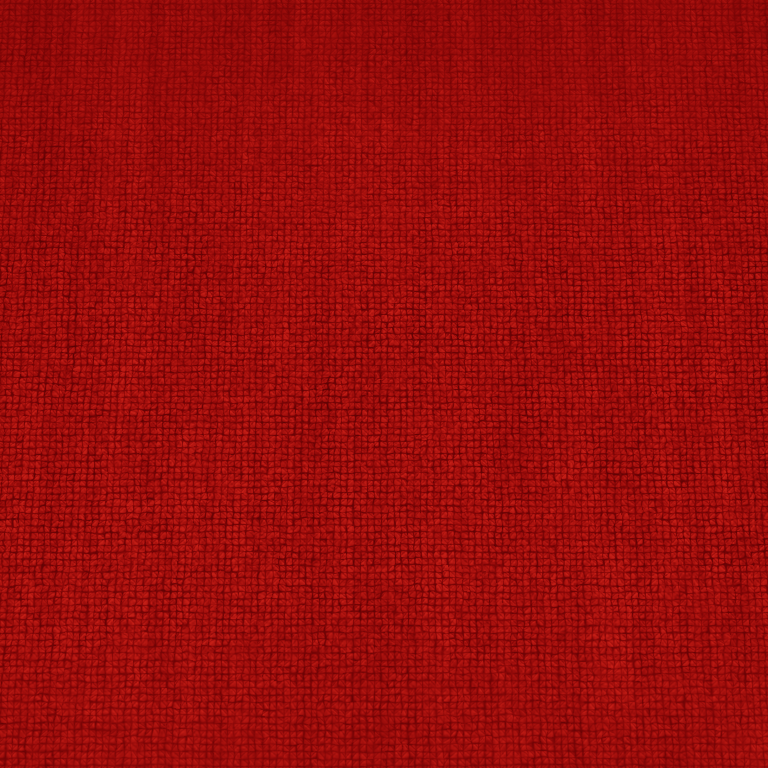
Reproduce this texture procedurally as a WebGL 1 fragment shader.

```glsl
precision highp float;
uniform vec2 u_resolution;

float hash(vec2 p) {
  return fract(sin(dot(p, vec2(127.1, 311.7))) * 43758.5453);
}

float noise(vec2 p) {
  vec2 i = floor(p);
  vec2 f = fract(p);
  f = f * f * (3.0 - 2.0 * f);
  return mix(mix(hash(i), hash(i + vec2(1.0, 0.0)), f.x),
             mix(hash(i + vec2(0.0, 1.0)), hash(i + vec2(1.0, 1.0)), f.x), f.y);
}

// Plump knot with uneven gaps, crossed by a slanted fibre
float stitch(vec2 cell, vec2 q, float soft) {
  vec2 shift = vec2(hash(cell + 3.1), hash(cell + 8.7)) - 0.5;
  vec2 a = abs(q - 0.16 * shift) + 0.0001;
  float d = pow(dot(a * a, a), 1.0 / 3.0) - 0.44 - 0.08 * shift.x;
  float body = 1.0 - smoothstep(-0.10 - soft, 0.10 + soft, d);
  float side = hash(cell + 5.3) < 0.5 ? -1.0 : 1.0;
  float along = (q.x * side + q.y) * 0.7;
  float ridge = exp(-along * along * 60.0);
  float fold = exp(-(along - 0.2) * (along - 0.2) * 90.0);
  return body * (0.94 + 0.20 * ridge - 0.34 * fold + 0.2 * q.y);
}

vec3 clothColor(float tone) {
  float t = clamp(tone, 0.0, 1.15);
  return vec3(0.36 + 0.35 * t, 0.01 + 0.08 * t * t, 0.017 + 0.052 * t * t);
}

void main() {
  vec2 uv = gl_FragCoord.xy / u_resolution;

  // Cloth tilts away towards the top
  float depth = uv.y - 0.5;
  vec2 cloth = vec2((uv.x - 0.5) * (1.0 + 0.12 * depth) + 0.5,
                    uv.y + 0.12 * depth * depth);
  vec2 thread = cloth * vec2(117.0, 122.0);

  // Threads wander a little
  thread.x += 0.28 * (noise(cloth * vec2(14.0, 9.0)) - 0.5);
  thread.y += 0.28 * (noise(cloth * vec2(9.0, 14.0) + 40.0) - 0.5);
  thread += 0.32 * (vec2(noise(thread * 0.9), noise(thread * 0.9 + 70.0)) - 0.5);
  vec2 cell = floor(thread);
  vec2 q = fract(thread) - 0.5;

  // Focus is sharpest across the middle and softest at the top
  float blur = max(smoothstep(0.10, 0.55, depth), 0.8 * smoothstep(0.2, 0.6, -depth));
  float pixel = 122.0 / min(u_resolution.x, u_resolution.y);
  float soft = 0.12 * pixel + 0.14 * blur;
  float gap = 0.65 + 0.7 * noise(thread * 0.6 + 30.0);
  float relief = mix(0.58, 0.40, blur) * (1.0 - smoothstep(0.5, 1.2, pixel));
  float tone = 0.66 + relief * gap * (stitch(cell, q, soft) - 0.60);

  // Uneven stitches and fine fibres
  float sharp = 1.0 - 0.65 * blur;
  tone += 0.08 * sharp * (hash(cell) - 0.5);
  tone += 0.42 * sharp * (noise(thread * 3.3) - 0.5);

  // Thin slubs, mostly along the warp
  tone += 0.15 * (noise(vec2(thread.x * 0.9, cloth.y * 5.0)) - 0.5);
  tone += 0.06 * (noise(vec2(cloth.x * 6.0, thread.y * 0.9) + 90.0) - 0.5);

  // Broad shading, darker towards the top corners
  tone += 0.05 * (noise(cloth * 4.0 + 20.0) - 0.5);
  tone -= 0.08 * smoothstep(0.80, 1.0, uv.y);
  tone -= 0.06 * smoothstep(0.35, 0.5, abs(uv.x - 0.5)) * uv.y;

  gl_FragColor = vec4(clothColor(tone), 1.0);
}
```
